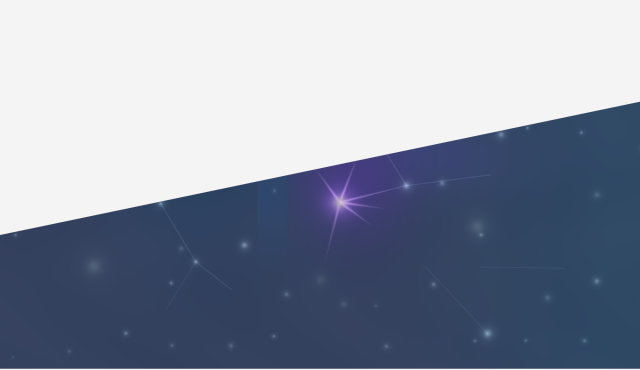
This background is drawn by a WebGL 1 fragment shader. Its source:

```glsl
precision highp float;
uniform vec2 u_resolution;

vec2 hash2(vec2 c) {
  vec2 q = vec2(dot(c, vec2(127.1, 311.7)), dot(c, vec2(269.5, 183.3)));
  return fract(sin(q) * 43758.5);
}

// Soft round glow with a brighter core
float star(vec2 d, float size) {
  float r = dot(d, d) / (size * size);
  return 0.55 * exp(-4.0 * r) + 0.25 * exp(-0.7 * r);
}

// Tapered spike leaving the origin at an angle in degrees
float ray(vec2 d, float degrees, float len) {
  float a = radians(degrees);
  vec2 dir = vec2(cos(a), sin(a));
  float along = dot(d, dir) / len;
  float across = abs(dot(d, vec2(-dir.y, dir.x)));
  float width = mix(0.0024, 0.0008, clamp(along, 0.0, 1.0));
  float fade = step(0.0, along) * pow(max(1.0 - along, 0.0), 1.2);
  return fade * exp(-across * across / (width * width));
}

// Thin constellation thread between two points
float thread(vec2 p, vec2 a, vec2 b) {
  vec2 ab = b - a;
  float t = clamp(dot(p - a, ab) / dot(ab, ab), 0.0, 1.0);
  return smoothstep(0.0018, 0.0, length(p - a - ab * t));
}

// One small star in about half of the cells
float scatteredStars(vec2 p) {
  vec2 cell = floor(p / 0.08);
  vec2 rnd = hash2(cell);
  vec2 center = (cell + 0.25 + 0.5 * rnd) * 0.08;
  float seed = hash2(cell + 37.0).x;
  return step(0.5, seed) * (0.25 + 0.5 * rnd.y) * star(p - center, 0.003 + 0.005 * rnd.x);
}

void main() {
  vec2 p = gl_FragCoord.xy / u_resolution.x;
  float pixel = 1.0 / u_resolution.x;
  vec2 hero = vec2(0.531, 0.262);
  vec2 d = p - hero;

  // Night sky, more teal towards the right and along the slope
  float slope = 0.2109 + 0.2083 * p.x;
  float depth = slope - p.y;
  vec3 sky = mix(vec3(0.205, 0.255, 0.370), vec3(0.185, 0.285, 0.395), smoothstep(0.55, 1.0, p.x));
  float leftTeal = exp(-pow((p.x - 0.33) / 0.14, 2.0)) * exp(-depth * 9.0);
  sky = mix(sky, vec3(0.170, 0.265, 0.390), 0.8 * leftTeal);
  sky += 0.006 * sin(p.x * 17.0 + 2.0 * sin(p.y * 13.0)) * sin(p.y * 19.0 + p.x * 7.0);

  // Upright blue band and the violet haze beside it
  float band = smoothstep(0.400, 0.404, p.x) * smoothstep(0.451, 0.447, p.x);
  sky = mix(sky, vec3(0.185, 0.285, 0.440), 0.7 * band * smoothstep(0.13, 0.29, p.y));
  float hazeEdge = smoothstep(0.446, 0.452, p.x);
  vec2 blueOffset = (p - vec2(0.64, 0.335)) / vec2(0.15, 0.055);
  sky = mix(sky, vec3(0.235, 0.275, 0.480), 0.75 * hazeEdge * exp(-dot(blueOffset, blueOffset)));
  vec2 violetOffset = (p - vec2(0.548, 0.300)) / vec2(0.085, 0.095);
  sky = mix(sky, vec3(0.275, 0.230, 0.510), 0.9 * hazeEdge * exp(-dot(violetOffset, violetOffset)));

  // Constellation threads
  vec2 companion = vec2(0.635, 0.288);
  vec2 joint = vec2(0.306, 0.169);
  float threads = thread(p, hero, companion) + thread(p, companion, vec2(0.766, 0.305));
  threads += thread(p, companion, vec2(0.605, 0.337));
  threads += thread(p, vec2(0.251, 0.260), joint) + thread(p, joint, vec2(0.361, 0.126));
  threads += 0.5 * thread(p, joint, vec2(0.260, 0.096));
  threads += 0.6 * thread(p, vec2(0.665, 0.161), vec2(0.762, 0.057));
  threads += 0.6 * thread(p, vec2(0.751, 0.161), vec2(0.882, 0.159));
  sky += vec3(0.055, 0.060, 0.070) * threads;

  // Small stars, then the larger lights
  float clearing = smoothstep(0.07, 0.12, length(d));
  float light = scatteredStars(p) * clearing;
  light += star(p - companion, 0.009) + 0.8 * star(p - joint, 0.006);
  light += 0.9 * star(p - vec2(0.382, 0.195), 0.008);
  light += star(p - vec2(0.762, 0.057), 0.010);
  light += 0.8 * star(p - vec2(0.783, 0.368), 0.008);
  light += 0.8 * star(p - vec2(0.251, 0.260), 0.007);
  sky += vec3(0.36, 0.40, 0.38) * light;
  float mist = star(p - vec2(0.147, 0.162), 0.019) + star(p - vec2(0.746, 0.224), 0.019);
  sky += vec3(0.14, 0.15, 0.12) * (mist + 0.6 * star(p - vec2(0.501, 0.141), 0.014));

  // Bright star with uneven spikes
  float spikes = ray(d, 69.0, 0.085) + ray(d, 126.0, 0.070) + 0.7 * ray(d, 256.0, 0.105);
  spikes += ray(d, -36.0, 0.065) + ray(d, -8.0, 0.075) + 0.7 * ray(d, 14.0, 0.100);
  sky += vec3(0.36, 0.27, 0.32) * spikes;
  sky += vec3(0.20, 0.10, 0.24) * exp(-dot(d, d) / 0.0006);
  sky = mix(sky, vec3(0.70, 0.68, 0.72), 0.9 * exp(-dot(d, d) / 0.00010));

  // Pale page above the slope and a hairline below
  vec3 page = vec3(0.957);
  float inside = smoothstep(-0.7 * pixel, 0.7 * pixel, depth * 0.979);
  inside *= smoothstep(0.0010, 0.0030, p.y);
  gl_FragColor = vec4(mix(page, sky, inside), 1.0);
}
```
